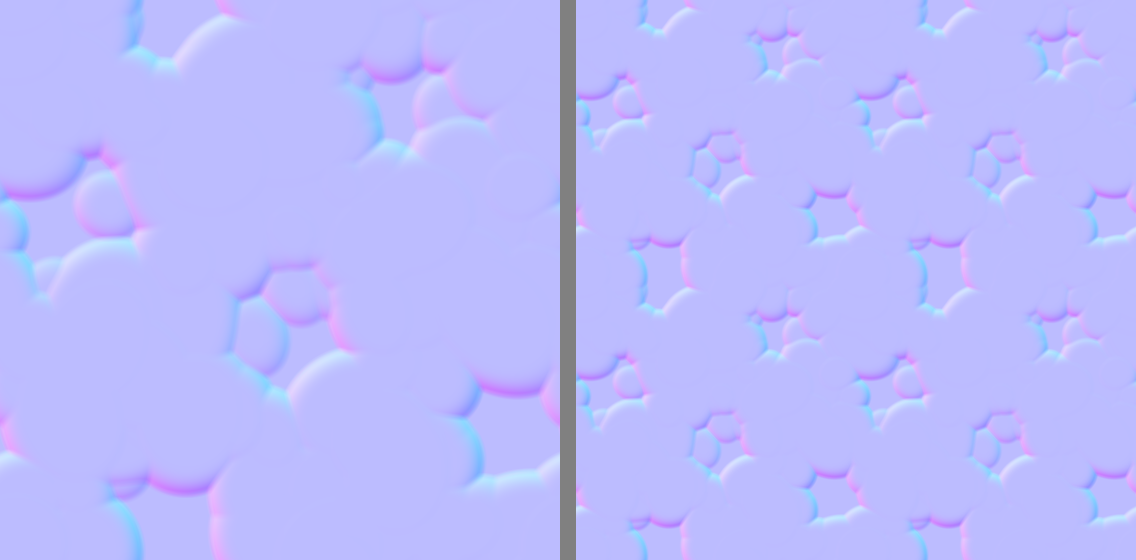
Left: one tile. Right: repeated 2 by 2.
Give the GLSL for this texture map, as a Shadertoy shader.

```glsl
// Tileable normal map of flat-topped, rounded lumps merging into plateaus above a flat ground.

const float TAU = 6.2831853;
const float RIM_WIDTH = 0.05;    // how far a lump's rounded edge reaches inward
const float RIM_SLOPE = 1.25;    // steepness at the foot of a lump
const float SOFTNESS = 0.0075;   // radius of the slope filter
const int TAPS = 6;

vec2 hash22(vec2 p, float seed) {
    vec2 q = vec2(dot(p, vec2(127.1, 311.7)), dot(p, vec2(269.5, 183.3)));
    return fract(sin(q + seed * 17.3) * 43758.545);
}

// Periodic field, high where the ground should show through.
float gapField(vec2 p) {
    float band = cos(TAU * (2.0 * p.x - p.y - 0.62));
    float breaks = cos(TAU * (p.x + 2.0 * p.y - 0.37));
    return band + 1.0 * breaks;
}

// Rounded rim rising to a level top, from the depth inside the outline.
float rimProfile(float depth) {
    float rest = 1.0 - clamp(depth / RIM_WIDTH, 0.0, 1.0);
    return RIM_SLOPE * RIM_WIDTH / 4.0 * (1.0 - pow(rest, 4.0));
}

// Depth inside an ellipse that is stretched along the given angle.
float ellipseDepth(vec2 d, float radius, float stretch, float angle) {
    vec2 axis = vec2(cos(angle), sin(angle));
    vec2 q = vec2(dot(d, axis) / stretch, dot(d, vec2(-axis.y, axis.x)));
    return radius - length(q);
}

// Highest lump of a wrapped, jittered grid.
float lumpLayer(vec2 p, float cells, int reach, vec2 radii, float level,
                float gapWeight, float limit, float seed) {
    vec2 home = floor(p * cells);
    float height = 0.0;
    for (int y = -reach; y <= reach; y++) {
        for (int x = -reach; x <= reach; x++) {
            vec2 cell = home + vec2(x, y);
            vec2 id = mod(cell, cells);
            vec2 center = (cell + 0.1 + 0.8 * hash22(id, seed)) / cells;
            vec2 shape = hash22(id, seed + 1.0);
            float openness = gapWeight * gapField(center) + 0.6 * (shape.x - 0.5);
            if (openness > limit) continue;

            // Lumps shrink towards the gaps.
            float radius = mix(radii.y, radii.x, smoothstep(limit - 1.2, limit, openness));
            float stretch = 1.0 + 0.35 * fract(shape.x * 7.0);
            float depth = ellipseDepth(p - center, radius, stretch, shape.y * TAU);
            float top = level * mix(0.965, 1.0, fract(shape.y * 5.0));
            height = max(height, top * rimProfile(depth));
        }
    }
    return height;
}

float surfaceHeight(vec2 p) {
    float plateaus = lumpLayer(p, 11.0, 2, vec2(0.066, 0.126), 1.0, 1.0, 0.4, 3.0);
    float pebbles = lumpLayer(p, 7.0, 1, vec2(0.06, 0.1), 0.6, 0.0, 0.0, 8.0);
    return max(plateaus, pebbles);
}

// Slope averaged over a small ring, which softens the creases.
vec2 surfaceSlope(vec2 p, float ringRadius) {
    vec2 slope = vec2(0.0);
    for (int i = 0; i < TAPS; i++) {
        float angle = TAU * float(i) / float(TAPS);
        vec2 dir = vec2(cos(angle), sin(angle));
        slope += dir * surfaceHeight(p + dir * ringRadius);
    }
    return slope * 2.0 / (float(TAPS) * ringRadius);
}

void mainImage(out vec4 fragColor, in vec2 fragCoord) {
    vec2 uv = fragCoord / iResolution.xy;
    vec2 slope = surfaceSlope(uv, SOFTNESS);

    // Red faces left and green faces up; gamma lifts the neutral tone.
    vec3 normal = normalize(vec3(slope.x, -slope.y, 1.0));
    vec2 encoded = pow(normal.xy * 0.5 + 0.5, vec2(0.442));
    fragColor = vec4(encoded, 1.0, 1.0);
}
```
